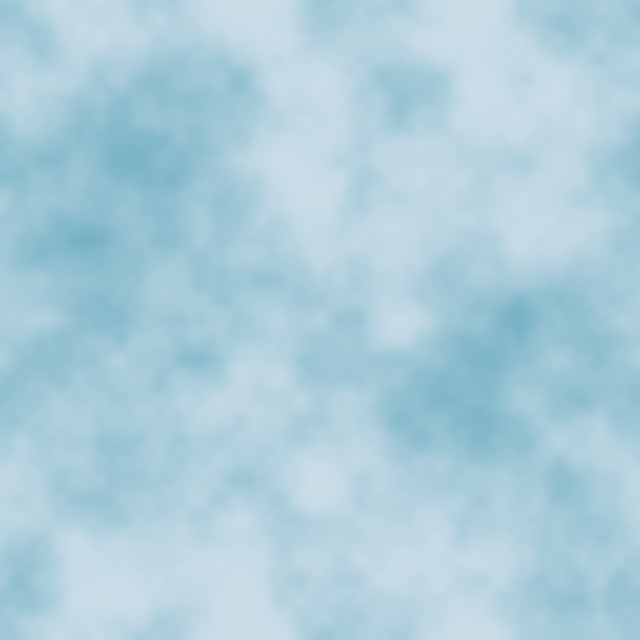
A three.js fragment shader for this texture:

```glsl
varying vec2 vUv;

const vec3 PALE_MIST = vec3(0.79, 0.865, 0.907);
const vec3 DEEP_TEAL = vec3(0.43, 0.68, 0.758);
const float BASE_CELLS = 4.0;
const float OCTAVE_GAIN = 0.82;
const float GAIN_FALLOFF = 0.78;
const int OCTAVES = 5;

// Sine-free hash of a lattice point
float hash(vec2 cell, float seed) {
  vec3 p = fract(vec3(cell.xyx + seed) * vec3(0.1031, 0.1030, 0.0973));
  p += dot(p, p.yzx + 33.33);
  return fract((p.x + p.y) * p.z);
}

// Value noise whose lattice wraps after the given number of cells
float tiledNoise(vec2 uv, float cells, float seed) {
  vec2 p = uv * cells;
  vec2 cell = floor(p);
  vec2 f = fract(p);
  vec2 blend = f * f * (3.0 - 2.0 * f);
  vec2 lo = mod(cell, cells);
  vec2 hi = mod(cell + 1.0, cells);
  float bottom = mix(hash(lo, seed), hash(vec2(hi.x, lo.y), seed), blend.x);
  float top = mix(hash(vec2(lo.x, hi.y), seed), hash(hi, seed), blend.x);
  return mix(bottom, top, blend.y);
}

// Broad clouds and blotches stay strong, the finest octaves fade quickly
float cloudNoise(vec2 uv, float cells, float gain, float falloff) {
  float sum = 0.0;
  float total = 0.0;
  float amplitude = 1.0;
  for (int i = 0; i < OCTAVES; i++) {
    sum += amplitude * tiledNoise(uv, cells, 17.0 * float(i) + 5.0);
    total += amplitude;
    amplitude *= gain;
    gain *= falloff;
    cells *= 2.0;
  }
  return sum / total;
}

void main() {
  float clouds = cloudNoise(vUv, BASE_CELLS, OCTAVE_GAIN, GAIN_FALLOFF);

  // The soft curve flattens the pale areas and keeps dark patches rare
  float depth = smoothstep(0.2, 0.9, clouds);
  gl_FragColor = vec4(mix(PALE_MIST, DEEP_TEAL, depth), 1.0);
}
```
